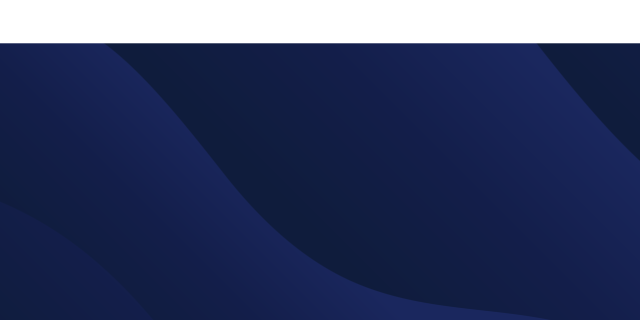
This background is drawn by a Shadertoy shader. Its source:

```glsl
// Cubic through two points with given slopes, extended by straight lines
float hermite(float x, vec2 a, vec2 b, float slopeA, float slopeB) {
    float width = b.x - a.x;
    float inside = clamp(x, a.x, b.x);
    float t = (inside - a.x) / width;
    float s = 1.0 - t;
    float y = a.y * s * s * (1.0 + 2.0 * t) + b.y * t * t * (3.0 - 2.0 * t)
            + width * t * s * (slopeA * s - slopeB * t);
    return y + min(x - a.x, 0.0) * slopeA + max(x - b.x, 0.0) * slopeB;
}

// Long S-shaped crest joined from three cubics
float mainCrest(float x) {
    vec2 shoulder = vec2(0.703, 0.453);
    vec2 foot = vec2(1.12, 0.112);
    if (x < shoulder.x) return hermite(x, vec2(0.3255, 0.8646), shoulder, -0.74, -1.27);
    if (x < foot.x) return hermite(x, shoulder, foot, -1.27, -0.41);
    return hermite(x, foot, vec2(1.72, 0.0), -0.41, -0.2);
}

// Navy ramp from shadow to lit edge
vec3 navy(float t) {
    vec3 shadow = vec3(0.059, 0.110, 0.235);
    vec3 middle = vec3(0.075, 0.118, 0.290);
    vec3 lit = vec3(0.102, 0.153, 0.369);
    t = clamp(t, 0.0, 1.0);
    return t < 0.5 ? mix(shadow, middle, 2.0 * t) : mix(middle, lit, 2.0 * t - 1.0);
}

// Smooth coverage of the region below a crest
float below(float height) {
    float soft = 0.6 * fwidth(height);
    return smoothstep(-soft, soft, height);
}

void mainImage(out vec4 fragColor, in vec2 fragCoord) {
    vec2 p = fragCoord / iResolution.y;
    float diagonal = p.x + p.y;

    // Waves, layered from the upper right to the lower left
    float rightCrest = hermite(p.x, vec2(1.677, 0.8646), vec2(2.0, 0.497), -1.28, -0.93);
    float leftCrest = hermite(p.x, vec2(0.0, 0.370), vec2(0.479, 0.0), -0.42, -1.2);
    vec3 color = navy((diagonal - 2.55) / 1.25);
    color = mix(color, navy((diagonal - 1.25) / 1.25), below(rightCrest - p.y));
    color = mix(color, navy((diagonal - 0.32) / 0.95), below(mainCrest(p.x) - p.y));
    color = mix(color, navy((diagonal + 0.1) / 1.1), below(leftCrest - p.y));

    // White strip along the top
    color = mix(vec3(1.0), color, below(0.8646 - p.y));
    fragColor = vec4(color, 1.0);
}
```
